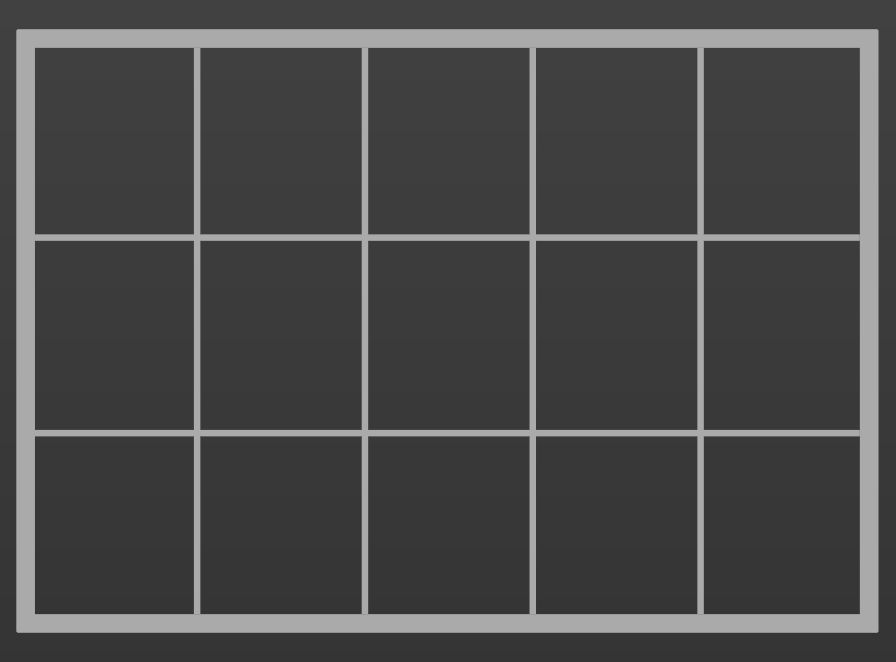
Give the GLSL for this pattern, as a WebGL 2 fragment shader.

```glsl
#version 300 es
precision highp float;
// Pale grey frame divided by thin bars into 5 by 3 panes over a dark vertical gradient.

uniform vec2 u_resolution;
out vec4 fragColor;

// Signed distance to a box with rounded corners.
float boxDistance(vec2 p, vec2 halfSize, float radius) {
    vec2 d = abs(p) - halfSize + radius;
    return length(max(d, 0.0)) + min(max(d.x, d.y), 0.0) - radius;
}

// Antialiased fill of a signed distance, over one pixel.
float coverage(float dist, float pixel) {
    return clamp(0.5 - dist / pixel, 0.0, 1.0);
}

void main() {
    // Centred coordinates, in canvas heights
    float pixel = 1.0 / u_resolution.y;
    vec2 uv = gl_FragCoord.xy / u_resolution;
    vec2 p = (gl_FragCoord.xy - 0.5 * u_resolution) * pixel;
    p.x *= 512.0 / 378.0 * u_resolution.y / u_resolution.x;

    // Dark background, lighter toward the top
    vec3 color = vec3(mix(0.205, 0.255, uv.y));

    // Thin bars between the repeating panes
    vec2 pitch = vec2(0.2537, 0.2954);
    vec2 cell = (p - vec2(0.0013, -0.0066)) / pitch;
    vec2 barDistance = abs(fract(cell) - 0.5) * pitch;
    float bars = coverage(min(barDistance.x, barDistance.y) - 0.0049, pixel);

    // Thick outer frame
    vec2 q = p + vec2(0.0009, 0.0);
    float outer = boxDistance(q, vec2(0.6517, 0.4559), 0.003);
    float inner = boxDistance(q, vec2(0.6235, 0.4277), 0.0);
    float frame = coverage(max(outer, -inner), pixel);

    // Bars stay inside the frame
    bars *= coverage(inner, pixel);
    color = mix(color, vec3(0.665), max(frame, bars));

    fragColor = vec4(color, 1.0);
}
```
